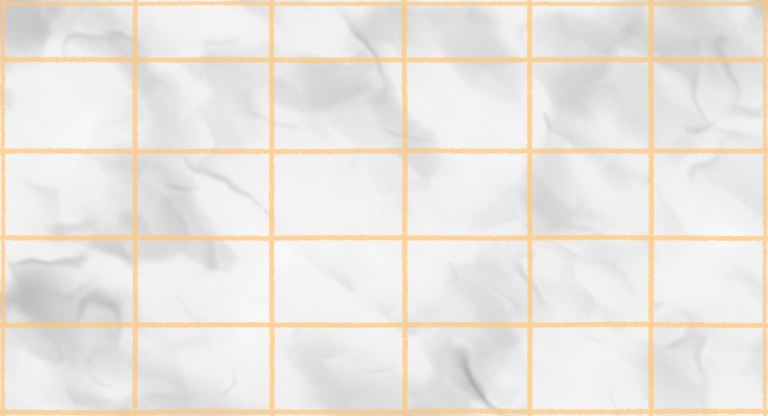
Give the GLSL for this texture, as a Shadertoy shader.

```glsl
vec2 hash2(vec2 p) {
    vec3 h = fract(p.xyx * vec3(0.1031, 0.103, 0.0973));
    h += dot(h, h.yzx + 33.33);
    return 2.0 * fract((h.xx + h.yz) * h.zy) - 1.0;
}

float gradientNoise(vec2 p) {
    vec2 i = floor(p), f = p - i;
    vec2 u = f * f * f * (f * (f * 6.0 - 15.0) + 10.0);
    float a = dot(hash2(i), f);
    float b = dot(hash2(i + vec2(1, 0)), f - vec2(1, 0));
    float c = dot(hash2(i + vec2(0, 1)), f - vec2(0, 1));
    float d = dot(hash2(i + 1.0), f - 1.0);
    return mix(mix(a, b, u.x), mix(c, d, u.x), u.y);
}

// Tilted planes meeting at narrow folds
float facets(vec2 p) {
    vec2 cell = floor(p);
    float sum = 0.0, total = 0.0;
    for (int y = -1; y <= 1; y++) {
        for (int x = -1; x <= 1; x++) {
            vec2 id = cell + vec2(x, y);
            vec2 d = p - id - 0.5 - 0.4 * hash2(id);
            vec2 tilt = hash2(id + 37.0);
            float weight = exp(-14.0 * dot(d, d));
            sum += weight * (1.3 * dot(d, tilt) + 0.3 * tilt.x);
            total += weight;
        }
    }
    return sum / total;
}

// Embossed line along the zero level of the noise, fading in and out
float crease(vec2 p, float width) {
    float n = gradientNoise(p) / width;
    float strength = smoothstep(0.05, 0.35, gradientNoise(p * 0.9 + 19.0));
    return (n - 0.6) * exp(-n * n) * strength;
}

float paperTone(vec2 p) {
    // Folds run mostly down to the right
    vec2 q = vec2(0.65 * dot(p, vec2(0.8, -0.6)), dot(p, vec2(0.6, 0.8))) + 7.0;
    q += 0.05 * vec2(gradientNoise(p * 5.0), gradientNoise(p * 5.0 + 31.0));
    q += 0.012 * vec2(gradientNoise(p * 19.0), gradientNoise(p * 19.0 + 11.0));
    float tone = 0.912 + 0.05 * gradientNoise(p * 2.0 + 4.0);
    float scale = 3.2, amount = 0.15;
    for (int i = 0; i < 3; i++) {
        tone += amount * facets(q * scale + float(i) * 13.0);
        scale *= 2.1;
        amount *= 0.5;
    }
    tone += 0.11 * crease(q * 4.5 + 3.0, 0.045);
    tone += 0.07 * crease(q * 9.0 + 23.0, 0.08);
    tone += 0.012 * gradientNoise(p * 70.0);
    // Roll off highlights
    return clamp(tone - 0.8 * max(tone - 0.94, 0.0), 0.68, 0.98);
}

// Coverage of a chalk stroke at distance d from its centre
float stroke(float d, float halfWidth, float grain, float pixel) {
    float soft = 0.0012 + 0.5 * pixel;
    return 1.0 - smoothstep(-soft, soft, abs(d) - halfWidth - 0.003 * grain);
}

void mainImage(out vec4 fragColor, in vec2 fragCoord) {
    float pixel = 1.0 / iResolution.y;
    float aspect = iResolution.x * pixel;
    vec2 p = fragCoord * pixel;

    // Uneven ruling: six columns as fractions of width, five rows of height
    float columns[7] = float[7](0.004, 0.176, 0.354, 0.527, 0.690, 0.848, 0.996);
    float rows[6] = float[6](0.010, 0.219, 0.428, 0.637, 0.856, 0.991);

    float grain = gradientNoise(p * 150.0) + 0.6 * gradientNoise(p * 75.0 + 50.0);
    float ink = 0.0;
    for (int i = 0; i < 7; i++) {
        float k = float(i);
        float wobble = 0.003 * gradientNoise(vec2(p.y * 3.0, k * 7.3 + 0.4));
        float halfWidth = i == 0 || i == 6 ? 0.0046 : 0.0061;
        ink = max(ink, stroke(p.x - columns[i] * aspect - wobble, halfWidth, grain, pixel));
    }
    for (int i = 0; i < 6; i++) {
        float k = float(i);
        float wobble = 0.003 * gradientNoise(vec2(p.x * 3.0, k * 5.7 + 60.4));
        float halfWidth = i == 5 ? 0.0045 : 0.006;
        ink = max(ink, stroke(p.y - rows[i] - wobble, halfWidth, grain, pixel));
    }

    // Chalk leaves the paper showing through in specks
    float specks = smoothstep(0.1, 0.6, gradientNoise(p * 190.0 + 90.0));
    ink *= 0.95 - 0.45 * specks;

    float tone = paperTone(p);
    vec3 chalk = vec3(0.99, 0.81, 0.57) * mix(1.0, tone / 0.92, 0.25);
    vec3 color = mix(vec3(tone), chalk, ink);
    fragColor = vec4(clamp(color, 0.0, 1.0), 1.0);
}
```
